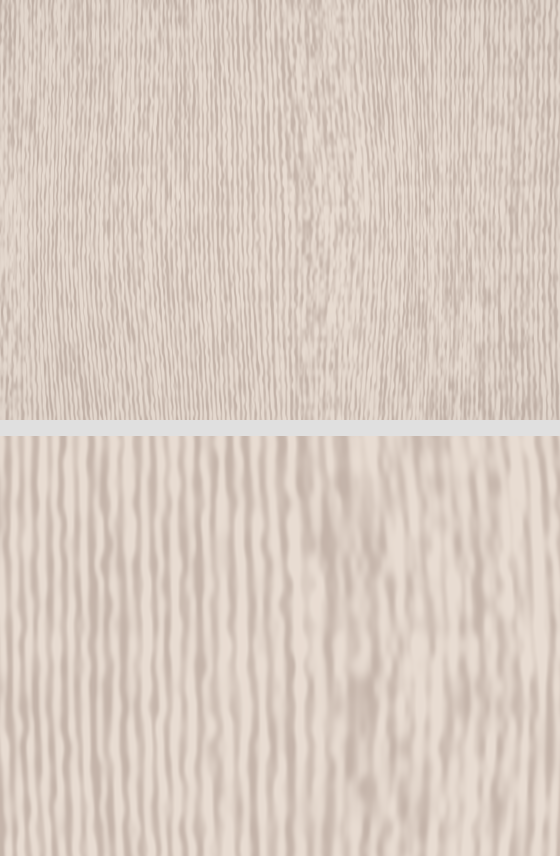
Top: the whole. Bottom: its middle third, enlarged.
A Shadertoy shader for this texture:

```glsl
// Pale limed-oak wood grain: wavy vertical lines broken into short soft flecks.

const vec3 LIGHT_WOOD = vec3(0.906, 0.859, 0.819);
const vec3 DARK_GRAIN = vec3(0.766, 0.702, 0.662);
const float LINE_DENSITY = 84.0;   // grain lines per canvas height
const float DENSITY_DRIFT = 7.5;   // how far line spacing wanders
const float BEND = 0.06;           // slow sideways sway of the lines
const float RIPPLE = 0.006;        // smaller sway
const float JITTER = 0.27;         // raggedness of line edges
const float GRAIN_LEVEL = -0.16;   // higher gives more dark grain
const float SOFTNESS = 0.77;       // half width of the tone transition
const float VIGNETTE = 0.022;
const float TAU = 6.2831853;

float hash(vec2 cell) {
    return fract(sin(dot(cell, vec2(127.1, 311.7))) * 43758.5453);
}

// Smooth value noise in -0.5 .. 0.5
float noise(vec2 p) {
    vec2 cell = floor(p);
    vec2 f = fract(p);
    f = f * f * (3.0 - 2.0 * f);
    float low = mix(hash(cell), hash(cell + vec2(1.0, 0.0)), f.x);
    float high = mix(hash(cell + vec2(0.0, 1.0)), hash(cell + vec2(1.0)), f.x);
    return mix(low, high, f.y) - 0.5;
}

// Position across the grain, following the bends of the lines
float acrossGrain(vec2 p) {
    return p.x + BEND * noise(p * vec2(3.1, 1.6) + 5.3)
               + RIPPLE * noise(p * vec2(9.0, 4.0) + 17.0);
}

// Signed tone: negative in the dark grain, positive in the pale wood
float grainTone(vec2 p) {
    float u = acrossGrain(p);
    vec2 q = vec2(u, p.y);

    // Growth lines with drifting spacing and ragged edges
    float phase = LINE_DENSITY * u + DENSITY_DRIFT * noise(vec2(u * 3.4, 2.5));
    phase += JITTER * noise(q * vec2(110.0, 62.0) + 31.0);
    phase += 0.5 * noise(q * vec2(28.0, 3.5) + 47.0);
    float lines = sin(TAU * phase);

    // Bands of clear lines alternate with bands of short flecks
    float clarity = smoothstep(-0.25, 0.2, noise(q * vec2(6.5, 0.6) + 9.0));
    float flecks = 0.95 * noise(q * vec2(160.0, 24.0) + 61.0)
                 + 0.7 * noise(q * vec2(210.0, 62.0) + 83.0);
    float streaks = 0.36 * noise(q * vec2(75.0, 4.0) + 101.0);
    float bands = 0.17 * noise(q * vec2(20.0, 0.9) + 71.0);

    return lines * mix(0.26, 0.54, clarity)
         + flecks * mix(1.05, 0.72, clarity) + streaks + bands;
}

void mainImage(out vec4 fragColor, in vec2 fragCoord) {
    vec2 p = fragCoord / iResolution.y;
    vec2 centred = fragCoord / iResolution.xy - 0.5;

    float tone = smoothstep(GRAIN_LEVEL - SOFTNESS, GRAIN_LEVEL + SOFTNESS, grainTone(p));
    vec3 color = mix(DARK_GRAIN, LIGHT_WOOD, tone);

    // Gentle falloff of light toward the corners
    color *= 1.0 + VIGNETTE * (0.3 - 3.0 * dot(centred, centred));

    fragColor = vec4(color, 1.0);
}
```
